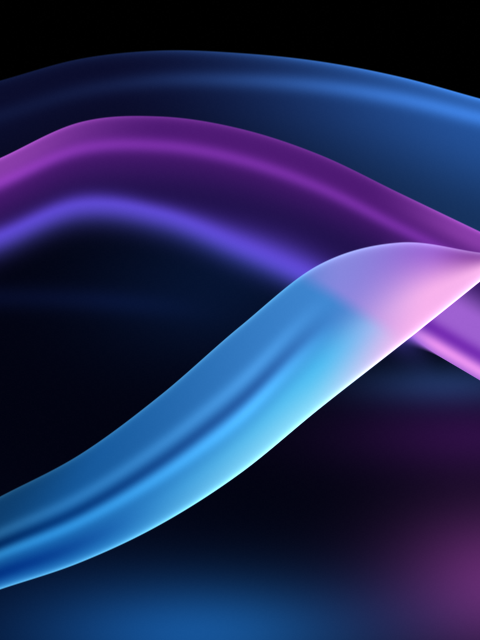
This background is drawn by a Shadertoy shader. Its source:

```glsl
const int KNOTS = 7;

// Heights of the ribbon edges at evenly spaced x, left to right
const float OUTER_TOP[KNOTS]  = float[](.874, .908, .921, .917, .904, .880, .846);
const float PURPLE_TOP[KNOTS] = float[](.753, .809, .818, .799, .758, .698, .638);
const float VIOLET_FOLD[KNOTS] = float[](.629, .678, .664, .615, .557, .480, .406);
const float FRONT_TOP[KNOTS]  = float[](.224, .290, .382, .490, .587, .621, .605);
const float FRONT_LOW[KNOTS]  = float[](.079, .121, .180, .260, .362, .460, .560);

const vec3 INK = vec3(.008, .012, .065);
const vec3 TEAL = vec3(.02, .085, .17);
const vec3 NAVY = vec3(.04, .05, .17);
const vec3 BLUE = vec3(.14, .32, .60);
const vec3 PURPLE = vec3(.30, .10, .45);
const vec3 INDIGO = vec3(.13, .07, .30);
const vec3 VIOLET = vec3(.32, .28, .70);
const vec3 ORCHID = vec3(.62, .38, .82);
const vec3 PINK = vec3(.97, .70, .93);
const vec3 AZURE = vec3(.07, .33, .59);
const vec3 CYAN = vec3(.30, .74, .95);
const vec3 ICE = vec3(.72, .95, 1.0);
const vec3 LAVENDER = vec3(.53, .53, .87);
const float GRAIN = .006;

float hash(vec2 p) {
    return fract(sin(dot(p, vec2(12.9898, 78.233))) * 43758.5453);
}

// Catmull-Rom curve through the knots
float curve(float k[KNOTS], float x) {
    float s = clamp(x, 0., 1.) * float(KNOTS - 1);
    int i = min(int(s), KNOTS - 2);
    float t = s - float(i);
    float b = k[i], c = k[i + 1];
    float a = i > 0 ? k[i - 1] : 2. * b - c;
    float d = i < KNOTS - 2 ? k[i + 2] : 2. * c - b;
    return b + .5 * t * (c - a + t * (2. * a - 5. * b + 4. * c - d
             + t * (3. * (b - c) + d - a)));
}

float bell(float d, float width) {
    d /= width;
    return exp(-d * d);
}

float glow(vec2 p, vec2 center, vec2 size) {
    vec2 q = (p - center) / size;
    return exp(-dot(q, q));
}

// Dark space under the folds, lit by soft pools of colour
vec3 depths(vec2 p) {
    vec3 c = INK;
    c += TEAL * .75 * glow(p, vec2(.45, .55), vec2(.27, .12));
    c += vec3(.07, .27, .44) * glow(p, vec2(.45, .01), vec2(.36, .09));
    c += vec3(.01, .07, .14) * glow(p, vec2(.15, 0.), vec2(.4, .14));
    c += vec3(.38, .15, .36) * glow(p, vec2(1.05, .09), vec2(.24, .13));
    c += vec3(.15, .04, .18) * glow(p, vec2(1., .32), vec2(.3, .06));
    c += vec3(.09, .17, .27) * glow(p, vec2(.93, .40), vec2(.2, .035));
    float wisp = p.y - .535 + .12 * p.x * p.x;
    return c + vec3(.015, .03, .08) * bell(wisp, .02) * (1. - smoothstep(.2, .5, p.x));
}

// Blue veil at the back
vec3 outerVeil(float d, float x) {
    vec3 c = mix(NAVY, BLUE, smoothstep(.2, 1.05, x));
    c *= mix(1., .62, smoothstep(.05, .2, d));
    float light = mix(.2, 1., smoothstep(0., .9, x));
    c += vec3(.10, .18, .28) * light * bell(d - mix(.055, .03, x), .014);
    return c + vec3(.16, .30, .46) * light * exp(-d / .006);
}

// Purple veil, with a bright rim and an inner streak
vec3 purpleVeil(float d, float x) {
    vec3 c = mix(PURPLE, INDIGO, smoothstep(.03, .13, d));
    float ends = 1. - smoothstep(0., .35, x) + smoothstep(.75, 1., x);
    c += vec3(.17, .08, .20) * bell(d - mix(.04, .058, x), .012);
    c += vec3(.22, .13, .20) * ends * bell(d - .018, .022);
    return c + vec3(.30, .18, .28) * (.6 + .6 * ends) * exp(-max(d, 0.) / .005);
}

// Glassy front ribbon; t runs from upper to lower edge
vec3 frontRibbon(float t, float x, float belowFold, float top, float low) {
    float lit = smoothstep(.05, .75, x);
    vec3 c = mix(AZURE, vec3(.25, .53, .82), lit);
    c *= mix(.72, 1., smoothstep(0., .25, x + .2 * t));
    float crease = mix(.52, .40, smoothstep(.45, .75, x));
    c = mix(c, mix(AZURE * 1.4, CYAN, smoothstep(0., .6, x)),
            smoothstep(crease, crease + .32, t) * mix(.45, 1., lit));
    float folds = 1. - smoothstep(.5, .72, x);
    c += vec3(.10, .21, .24) * folds * bell(t - crease - .10, .07);
    c += vec3(.08, .12, .13) * folds * bell(t - crease + .13, .07);
    c -= vec3(.06, .12, .12) * folds * bell(t - crease, .06);
    c -= vec3(.07, .17, .15) * folds * bell(t - .83, .09) * (1. - smoothstep(0., .4, x));
    c = mix(c, ICE, .65 * smoothstep(.65, 1.05, t) * smoothstep(.2, .65, x));
    c = mix(c, LAVENDER, (1. - belowFold) * smoothstep(.55, .72, x));
    vec3 flare = mix(mix(ORCHID, vec3(.52, .25, .62), smoothstep(.88, 1., x)),
                     PINK, smoothstep(.05, .65, t));
    c = mix(c, flare, smoothstep(.7, .96, x + .08 * t));
    c += vec3(.22, .30, .26) * exp(-top / .004) * mix(.5, 1., lit);
    return c + vec3(.36, .46, .38) * exp(-low / .005);
}

void mainImage(out vec4 fragColor, in vec2 fragCoord) {
    vec2 p = fragCoord / iResolution.xy;
    float px = 1.2 / iResolution.y;
    float outer = curve(OUTER_TOP, p.x) - p.y;
    float purple = curve(PURPLE_TOP, p.x) - p.y;
    float fold = curve(VIOLET_FOLD, p.x) - p.y;
    float top = curve(FRONT_TOP, p.x) - p.y;
    float low = p.y - curve(FRONT_LOW, p.x);

    // Back veils
    vec3 col = mix(vec3(0.), outerVeil(max(outer, 0.), p.x), smoothstep(-px, px, outer));
    col = mix(col, purpleVeil(purple, p.x), smoothstep(-px, px, purple));

    // Violet fold, sharpening into a pink hem at the right
    float right = smoothstep(.78, .92, p.x);
    vec3 hem = ORCHID + vec3(.3, .2, .13) * bell(fold + .014, .012)
             - vec3(.16, .2, .12) * bell(fold + .038, .014);
    col = mix(col, hem, right * smoothstep(-.16, -.09, fold));
    float soft = mix(.032, px, right);
    col = mix(col, depths(p), smoothstep(-soft * .5, soft, fold));
    float spread = fold > 0. ? .032 : mix(.018, .038, smoothstep(.3, .65, p.x));
    col += VIOLET * .8 * (1. - right) * bell(fold, spread);

    // Front ribbon
    float t = top / max(top + low, .001);
    float belowFold = smoothstep(-.012, .025, fold);
    vec3 front = frontRibbon(t, p.x, belowFold, max(top, 0.), max(low, 0.));
    col = mix(col, front, smoothstep(-px, px, top) * smoothstep(-px, px, low));

    col += GRAIN * (hash(floor(p * vec2(384., 512.))) - .5);
    fragColor = vec4(clamp(col, 0., 1.), 1.);
}
```
